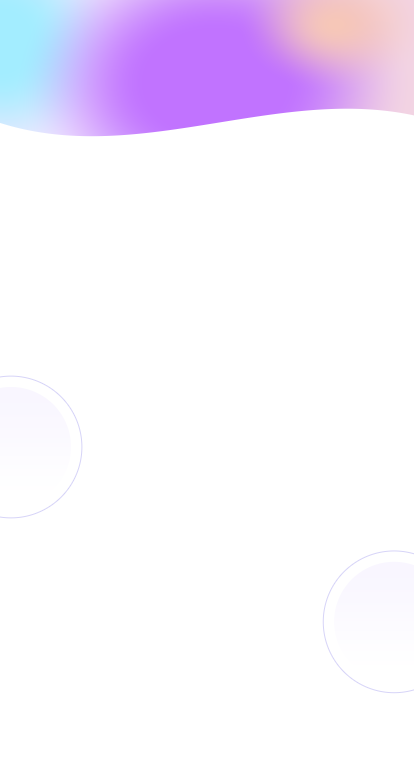
This background is drawn by a WebGL 1 fragment shader. Its source:

```glsl
precision highp float;

uniform vec2 u_resolution;

#define WAVE_LEVEL 0.2958
#define WAVE_HEIGHT 0.0166
#define WAVE_CENTER 0.53
#define WAVE_REACH 0.308
#define RING_RADIUS 0.1712
#define RING_WIDTH 0.0024
#define DISC_RADIUS 0.145
#define LEFT_RING vec2(0.0266, 1.0797)
#define RIGHT_RING vec2(0.952, 1.502)

const vec3 WHITE = vec3(1.0);
const vec3 LAVENDER = vec3(0.94, 0.91, 1.0);
const vec3 PINK = vec3(0.95, 0.83, 0.89);
const vec3 CYAN = vec3(0.64, 0.93, 1.0);
const vec3 PURPLE = vec3(0.755, 0.45, 1.0);
const vec3 PEACH = vec3(0.965, 0.78, 0.72);
const vec3 RING_COLOR = vec3(0.84, 0.83, 0.97);
const vec3 DISC_COLOR = vec3(0.975, 0.965, 1.0);

// Soft elliptical glow, full inside "core" and gone at "edge"
float glow(vec2 p, vec2 center, vec2 radii, float core, float edge) {
  return 1.0 - smoothstep(core, edge, length((p - center) / radii));
}

// Antialiased coverage of a signed distance
float coverage(float dist, float pixel) {
  return clamp(0.5 - dist / pixel, 0.0, 1.0);
}

// Cubic lower edge of the header, measured down from the top
float waveEdge(float x) {
  float t = (x - WAVE_CENTER) / WAVE_REACH;
  return WAVE_LEVEL + WAVE_HEIGHT * t * (t * t - 3.0);
}

// Slope of that edge, used to keep its smoothing even
float waveSlope(float x) {
  float t = (x - WAVE_CENTER) / WAVE_REACH;
  return 3.0 * WAVE_HEIGHT * (t * t - 1.0) / WAVE_REACH;
}

// Blurred colour patches of the header
vec3 headerColor(vec2 p) {
  vec3 color = mix(LAVENDER, PINK, smoothstep(0.1, 0.9, p.x));
  color = mix(color, CYAN, glow(p, vec2(0.0, 0.1), vec2(0.24), 0.3, 1.25));
  color = mix(color, PURPLE, glow(p, vec2(0.52, 0.2), vec2(0.36, 0.27), 0.45, 1.35));
  return mix(color, PEACH, glow(p, vec2(0.81, 0.06), vec2(0.2, 0.14), 0.0, 1.2));
}

// Pale disc fading downwards, framed by a thin ring
vec3 addRing(vec3 color, vec2 offset, float pixel) {
  float radius = length(offset);
  float fade = smoothstep(-DISC_RADIUS, DISC_RADIUS, offset.y);
  vec3 fill = mix(DISC_COLOR, WHITE, fade);
  color = mix(color, fill, coverage(radius - DISC_RADIUS, pixel));
  float line = coverage(abs(radius - RING_RADIUS) - 0.5 * RING_WIDTH, pixel);
  return mix(color, RING_COLOR, min(line, RING_WIDTH / pixel));
}

void main() {
  // Canvas widths, with y running down from the top edge
  float pixel = 1.0 / u_resolution.x;
  vec2 p = vec2(gl_FragCoord.x, u_resolution.y - gl_FragCoord.y) * pixel;

  vec3 color = WHITE;
  for (int i = 0; i < 2; i++) {
    vec2 center = mix(LEFT_RING, RIGHT_RING, float(i));
    color = addRing(color, p - center, pixel);
  }

  float slope = waveSlope(p.x);
  float edge = (p.y - waveEdge(p.x)) / sqrt(1.0 + slope * slope);
  color = mix(color, headerColor(p), coverage(edge, pixel));

  gl_FragColor = vec4(color, 1.0);
}
```
